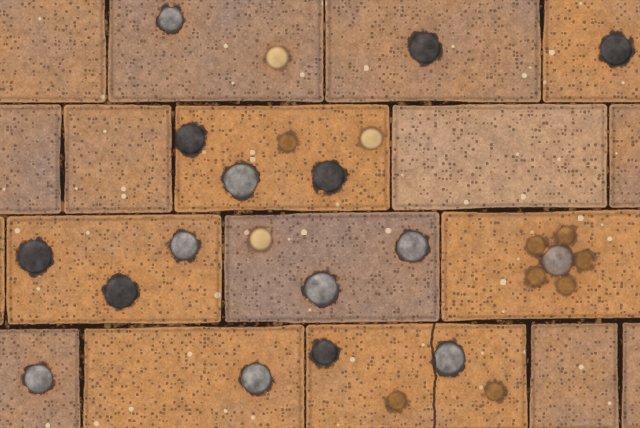
Give the GLSL for this texture, as a Shadertoy shader.

```glsl
// Sunlit clay paving bricks in staggered rows, spotted with grey gum, soot, tan discs and rust stains.

float hash(vec2 p) {
    vec3 q = fract(p.xyx * 0.1031);
    q += dot(q, q.yzx + 33.33);
    return fract((q.x + q.y) * q.z);
}

float noise(vec2 p) {
    vec2 i = floor(p), f = fract(p);
    f *= f * (3.0 - 2.0 * f);
    return mix(mix(hash(i), hash(i + vec2(1, 0)), f.x),
               mix(hash(i + vec2(0, 1)), hash(i + vec2(1, 1)), f.x), f.y);
}

float fbm(vec2 p) {
    float sum = 0.0, amp = 0.5;
    for (int i = 0; i < 4; i++) {
        sum += amp * noise(p);
        p = p * 2.03 + 17.3;
        amp *= 0.5;
    }
    return sum;
}

// Coverage of round grains scattered one per cell; density is the share of filled cells
float grains(vec2 p, float cells, float density) {
    vec2 g = p * cells, id = floor(g);
    vec2 at = 0.3 + 0.4 * vec2(hash(id + 3.1), hash(id + 8.7));
    float radius = 0.15 + 0.3 * hash(id + 21.0);
    float aa = cells / iResolution.y;
    float d = length(fract(g) - at) - radius;
    return step(hash(id + 51.0), density) * (1.0 - smoothstep(-aa, aa, d));
}

void mainImage(out vec4 fragColor, in vec2 fragCoord) {
    float px = 1.0 / iResolution.y;
    vec2 p = vec2(fragCoord.x, iResolution.y - fragCoord.y) * px; // y runs downwards
    float blotch = fbm(p * 9.0), rough = fbm(p * 65.0), fine = noise(p * 260.0);

    // Rows, the lower ones slightly tilted
    vec2 q = p + vec2(0.0, 0.0105 * p.x * smoothstep(0.2, 0.45, p.y));
    float row = clamp(floor((q.y + 0.019) / 0.261), 0.0, 3.0);
    vec2 size = vec2(row > 2.5 ? 0.522 : 0.508, 0.261);
    float start = vec4(0.25, 0.405, 0.521, 0.191)[int(row)];
    float col = floor((q.x - start) / size.x);
    int r = int(row), c = clamp(int(col) + 1, 0, 3);
    vec2 local = q - vec2(start + col * size.x, row * size.y - 0.019);

    // Two bricks are cut into shorter pieces
    float cut = (r == 1 && c == 0) ? 0.49 : (r == 3 && c == 3) ? 0.41 : 1.0;
    float side = step(cut * size.x, local.x);
    vec2 lo = vec2(side * cut * size.x, 0.0);
    vec2 hi = vec2(mix(cut, 1.0, side) * size.x, size.y);

    // Rounded brick outline, negative inside
    vec2 e = abs(local - 0.5 * (lo + hi)) - 0.5 * (hi - lo) + 0.012;
    float edge = length(max(e, 0.0)) + min(max(e.x, e.y), 0.0) - 0.012;
    edge += 0.005 * (rough - 0.45);

    // Clay, from greyish to orange
    float rust = mat4(0.45, 0.2, 0.35, 0.85,  0.25, 1.0, 0.4, 0.45,
                      0.9, 0.0, 1.0, 0.9,  0.3, 0.9, 0.95, 0.6)[r][c];
    rust += (r == 1 && c == 0) ? 0.3 * side : 0.0;
    rust = clamp(rust + 0.9 * (blotch - 0.47), 0.0, 1.0);
    vec3 color = mix(vec3(0.61, 0.50, 0.44), vec3(0.76, 0.54, 0.34), rust);
    if (r == 1 && c == 2) color = mix(color, vec3(0.77, 0.62, 0.49), 0.6);
    color *= 0.84 + 0.24 * rough + 0.12 * fine;
    color = mix(color, vec3(0.77, 0.62, 0.49), 0.5 * grains(p, 130.0, 0.2));
    color = mix(color, vec3(0.40, 0.30, 0.24), 0.7 * grains(p + 4.3, 115.0, 0.2));
    color = mix(color, vec3(0.88, 0.78, 0.64), grains(p + 9.1, 60.0, 0.012));

    // Bevel: shaded groove and rusty lit rim
    color *= 1.0 - 0.16 * exp(-pow((edge + 0.012) / 0.004, 2.0));
    color = mix(color, vec3(0.78, 0.56, 0.38), 0.5 * smoothstep(-0.009, -0.003, edge));

    // Spots spread along each brick; six of them form a rosette
    int count = int(mat4(0, 2, 1, 1,  0, 5, 0, 0,  3, 3, 6, 0,  1, 1, 4, 0)[r][c]);
    for (int k = 0; k < count; k++) {
        float fk = float(k), n = float(count);
        vec2 seed = vec2(row * 13.0 + fk * 5.0, float(c) * 29.0 + fk);
        float h = hash(seed + 2.7);
        float zigzag = count > 1 ? 0.34 * (mod(fk, 2.0) - 0.5) : 0.0;
        vec2 at = vec2((fk + 0.5 + 0.3 * (hash(seed) - 0.5)) / n, 0.48 + zigzag + 0.14 * (h - 0.5));
        if (count == 1) at.x += 0.11 * (row - 1.5);
        if (count == 6) at = vec2(0.54, 0.46);
        at *= size;
        if (count == 6 && k > 0) at += 0.062 * vec2(cos(fk * 1.257), sin(fk * 1.257));

        bool tan_disc = c == 1 && r < 3 && k == (r == 2 ? 0 : count - 1);
        bool stain = (count == 6 && k > 0) || (count == 4 && k % 2 == 1) || (count == 5 && k == 2);
        float radius = tan_disc ? 0.026 : stain ? 0.022 : 0.028 + 0.012 * h;
        vec2 v = local - at;
        float d = length(v) - radius;
        float ragged = d + 0.022 * (rough - 0.47);
        float inside = 1.0 - smoothstep(-px, px, d + (tan_disc ? 0.0 : 0.008 * (rough - 0.47)));

        // Rusty halo, then the dark ragged rim
        color = mix(color, vec3(0.64, 0.40, 0.22), 0.45 * exp(-max(d, 0.0) * 75.0));
        float rim = 1.0 - smoothstep(0.001, 0.009, ragged);
        color = mix(color, vec3(0.26, 0.21, 0.19), rim * (tan_disc ? 0.35 : stain ? 0.5 : 0.9));

        vec3 gum = mix(vec3(0.30, 0.28, 0.27), vec3(0.56, 0.53, 0.51), step(0.4, hash(seed + 6.1)));
        vec3 fill = tan_disc ? vec3(0.83, 0.69, 0.49) : stain ? vec3(0.66, 0.46, 0.25) : gum;
        fill *= (tan_disc ? 0.92 : 0.65) + (tan_disc ? 0.16 : 0.7) * rough;
        fill *= 1.0 - 0.25 * smoothstep(-0.007, 0.0, d) + 4.0 * dot(v, vec2(-0.6, -0.8));
        color = mix(color, fill, inside * (stain ? 0.65 : 1.0));
    }

    // Wandering crack through one lower brick
    if (r == 3 && c == 2) {
        float crack = abs(local.x - 0.3 - 0.022 * (fbm(vec2(local.y * 22.0, 4.0)) - 0.47));
        color = mix(color, vec3(0.25, 0.18, 0.14), 0.85 * (1.0 - smoothstep(0.0008, 0.0025 + px, crack)));
    }

    // Sandy dark joints of uneven width
    float gap = 0.0022 + 0.004 * smoothstep(0.5, 0.8, noise(p * 5.0 + 2.0));
    vec3 joint = mix(vec3(0.16, 0.11, 0.08), vec3(0.52, 0.38, 0.26), smoothstep(0.45, 0.75, rough));
    color = mix(color, joint, smoothstep(-gap - px, -gap + px, edge));
    fragColor = vec4(clamp(color, 0.0, 1.0), 1.0);
}
```
